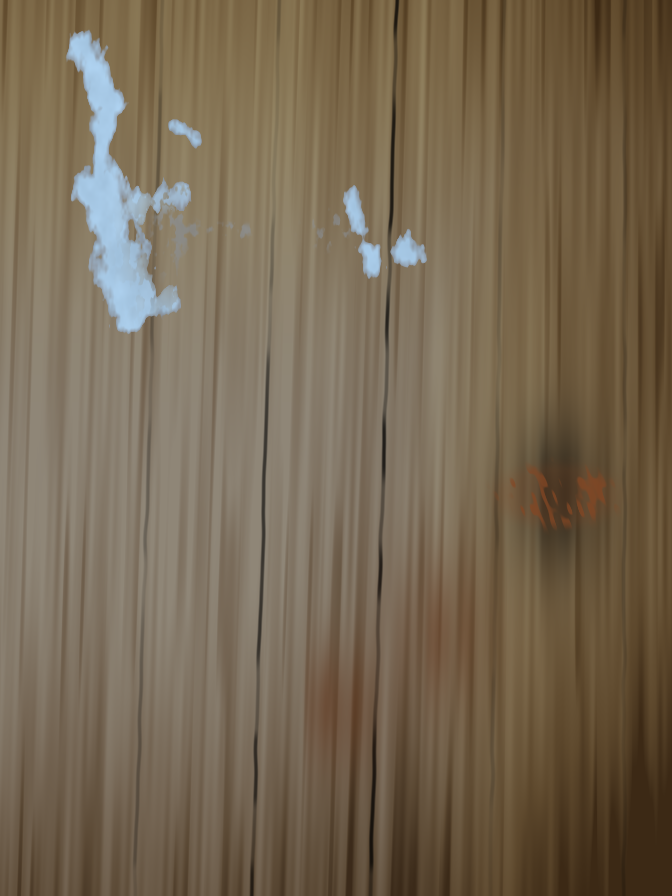
A Shadertoy shader for this texture:

```glsl
#define GRAIN_CONTRAST 0.62
#define FIBRE_FREQ 190.0
#define GRAIN_LEAN 0.032
#define DARK_WOOD vec3(0.23, 0.165, 0.10)
#define BROWN_WOOD vec3(0.36, 0.29, 0.21)
#define MID_WOOD vec3(0.46, 0.40, 0.33)
#define PALE_WOOD vec3(0.54, 0.50, 0.44)
#define RUST vec3(0.45, 0.24, 0.12)
#define PAINT_BLUE vec3(0.66, 0.80, 0.92)
#define PAINT_GREY vec3(0.54, 0.57, 0.61)

float hash(vec2 p) {
    vec3 q = fract(vec3(p.xyx) * 0.1031);
    q += dot(q, q.yzx + 33.33);
    return fract((q.x + q.y) * q.z);
}

float noise(vec2 p) {
    vec2 i = floor(p), f = fract(p);
    f = f * f * (3.0 - 2.0 * f);
    return mix(mix(hash(i), hash(i + vec2(1, 0)), f.x),
               mix(hash(i + vec2(0, 1)), hash(i + vec2(1, 1)), f.x), f.y);
}

float fbm(vec2 p) {
    return 0.55 * noise(p) + 0.3 * noise(p * 2.1 + 7.3) + 0.15 * noise(p * 4.3 + 3.1);
}

float blob(vec2 p, vec2 centre, vec2 radius) {
    vec2 q = (p - centre) / radius;
    return exp(-dot(q, q));
}

float capsule(vec2 p, vec2 a, vec2 b) {
    vec2 ab = b - a;
    return length(p - a - ab * clamp(dot(p - a, ab) / dot(ab, ab), 0.0, 1.0));
}

vec3 woodRamp(float t) {
    vec3 c = mix(DARK_WOOD, BROWN_WOOD, clamp(t * 3.0, 0.0, 1.0));
    c = mix(c, MID_WOOD, clamp(t * 3.0 - 1.0, 0.0, 1.0));
    return mix(c, PALE_WOOD, clamp(t * 3.0 - 2.0, 0.0, 1.25));
}

// Grain coordinate: fibres fan out slightly towards the left
float grainCoord(vec2 p) {
    return p.x + (1.0 - p.y) * GRAIN_LEAN * smoothstep(0.72, 0.36, p.x);
}

vec3 wood(vec2 p, float g) {
    // Uneven daylight
    float light = 1.02 - 1.75 * pow(p.x - 0.2, 2.0) - 1.2 * pow(p.y - 0.55, 2.0);
    light -= 0.22 * smoothstep(0.35, 0.0, p.y) + 0.1 * smoothstep(0.6, 0.75, p.x);

    // Fibres from broad bands to hairlines
    float band = noise(vec2(g * 38.0, p.y * 0.8)) - 0.5;
    float strand = noise(vec2(g * 95.0, p.y * 1.6 + 9.0)) - 0.5;
    float fibre = noise(vec2(g * FIBRE_FREQ, p.y * 5.0 + 4.0)) - 0.5;
    float hairline = smoothstep(0.66, 0.95, noise(vec2(g * 150.0 + 31.0, p.y * 3.0)));
    float grain = 0.25 * band + 0.35 * strand + 0.45 * fibre - 0.45 * hairline;
    float mottling = 0.1 * (fbm(p * vec2(14, 5)) - 0.5);
    vec3 c = woodRamp(light + GRAIN_CONTRAST * grain + mottling);

    // Golden cast at the top and on the right
    float gold = max(smoothstep(0.5, 1.0, p.y), 0.8 * smoothstep(0.42, 0.6, p.x));
    c *= mix(vec3(1), vec3(1.03, 0.98, 0.80), gold);

    // Glued joints between the strips
    float joints[5] = float[5](0.182, 0.3125, 0.443, 0.5625, 0.697);
    float depths[5] = float[5](0.25, 0.6, 0.75, 0.18, 0.2);
    for (int i = 0; i < 5; i++) {
        float wobble = 0.002 * (noise(vec2(p.y * 30.0, float(i) * 5.0)) - 0.5);
        float d = abs(g - joints[i] + wobble);
        float gap = 0.45 + 0.55 * smoothstep(0.3, 0.6, noise(vec2(float(i) * 9.0, p.y * 14.0)));
        if (i == 1) gap *= mix(1.0, 0.35, smoothstep(0.5, 0.75, p.y));
        c *= 1.0 - depths[i] * gap * smoothstep(0.0032, 0.0006, d);
    }
    return c;
}

// Rusty stains and the scratched knot
vec3 addStains(vec3 c, vec2 p, float g) {
    float streak = 0.5 + 0.7 * noise(vec2(g * 90.0, p.y * 4.0));
    float stain = 0.45 * blob(p, vec2(0.49, 0.30), vec2(0.06, 0.09));
    stain += 0.5 * blob(p, vec2(0.37, 0.21), vec2(0.055, 0.07)) * smoothstep(0.335, 0.345, p.x);
    c = mix(c, RUST * 0.85, stain * streak);
    vec2 knot = vec2(0.622, 0.447);
    c *= 1.0 - 0.5 * blob(p, knot, vec2(0.055, 0.085)) * streak;
    float area = smoothstep(0.2, 0.6, blob(p, knot, vec2(0.07, 0.037)));
    float scratch = smoothstep(0.58, 0.8, noise(vec2(p.x * 170.0 + p.y * 60.0, p.y * 65.0)));
    return mix(c, RUST * 1.15, area * (0.2 + 0.6 * scratch));
}

// Torn flakes of paint: x is cover, y is thickness
vec2 paint(vec2 p, float g, float px) {
    vec4 strokes[8] = vec4[8](
        vec4(0.094, 0.95, 0.118, 0.89), vec4(0.120, 0.89, 0.107, 0.80),
        vec4(0.111, 0.785, 0.150, 0.665), vec4(0.155, 0.77, 0.197, 0.78),
        vec4(0.145, 0.64, 0.188, 0.665), vec4(0.394, 0.775, 0.414, 0.70),
        vec4(0.452, 0.722, 0.460, 0.715), vec4(0.193, 0.86, 0.219, 0.843));
    float radii[8] = float[8](0.019, 0.012, 0.028, 0.017, 0.016, 0.011, 0.012, 0.004);
    float d = 1.0;
    for (int i = 0; i < 8; i++)
        d = min(d, capsule(p, strokes[i].xy, strokes[i].zw) - radii[i]);
    d += 0.034 * (fbm(vec2(g * 85.0, p.y * 42.0)) - 0.5);

    // Rubbed area and faint dry smear
    float worn = blob(p, vec2(0.193, 0.735), vec2(0.036, 0.065));
    float flecks = fbm(vec2(g * 120.0 + 5.0, p.y * 65.0));
    float cover = smoothstep(px, -px, d + 0.04 * worn * (flecks - 0.4));
    cover *= 1.0 - worn * smoothstep(0.46, 0.6, flecks);
    float smear = blob(p, vec2(0.25, 0.742), vec2(0.045, 0.011));
    smear += 0.7 * blob(p, vec2(0.37, 0.745), vec2(0.04, 0.035));
    smear += 0.8 * blob(p, vec2(0.19, 0.745), vec2(0.025, 0.065));
    float dry = 0.6 * smoothstep(0.5, 0.68, flecks + 0.25 * smear - 0.18) * smoothstep(0.2, 0.7, smear);
    return vec2(max(cover, dry), smoothstep(0.003, -0.011, d) * (1.0 - 0.6 * worn));
}

void mainImage(out vec4 fragColor, in vec2 fragCoord) {
    vec2 p = fragCoord / iResolution.xy * vec2(0.75, 1.0);
    float g = grainCoord(p);
    vec3 c = addStains(wood(p, g), p, g);
    vec2 flake = paint(p, g, 1.2 / iResolution.y);
    vec3 coat = mix(PAINT_GREY, PAINT_BLUE, flake.y);
    coat *= 0.94 + 0.12 * fbm(p * vec2(60, 40));
    c = mix(c, coat, flake.x * 0.97);
    fragColor = vec4(clamp(c, 0.0, 1.0), 1.0);
}
```
